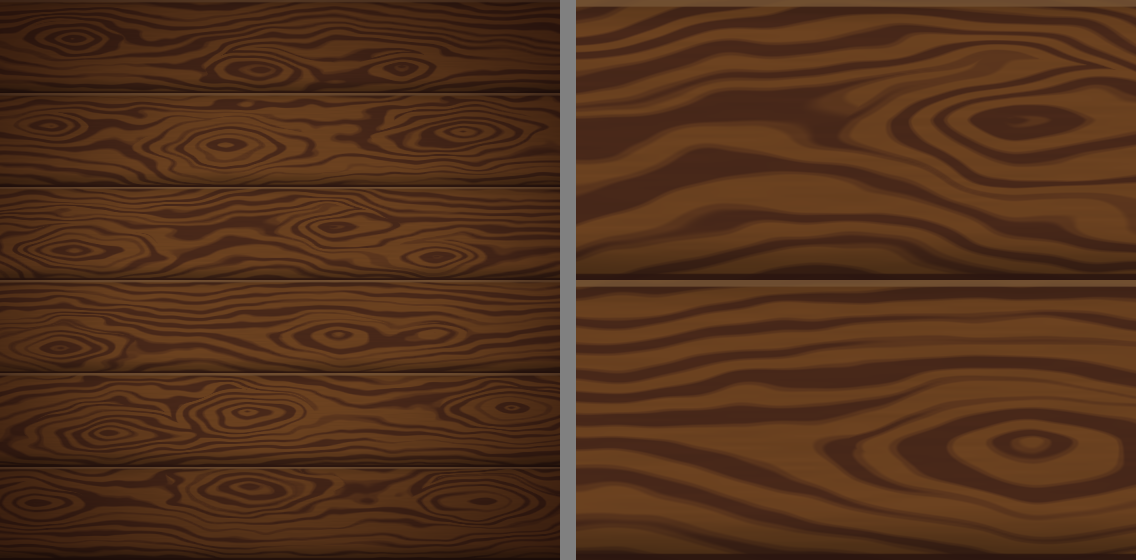
Left, the full canvas; right, a detail of the centre.
This texture is drawn by a Shadertoy shader. Its source:

```glsl
// Six horizontal dark brown wooden planks with flowing grain, knots and bevelled seams.

const float PLANKS = 6.0;
const int KNOTS_PER_PLANK = 3;
const float KNOT_STRETCH = 3.2;     // knot width over height
const vec2 KNOT_RADIUS = vec2(0.10, 0.33); // smallest, largest; in plank heights
const float KNOT_RING_GAIN = 1.35;  // rings are tighter than the open grain
const float GRAIN_LINES = 11.0;     // lines per plank height
const float SEAM_WIDTH = 0.022;     // in plank heights
const float LIP_WIDTH = 0.024;
const vec3 WOOD_LIGHT = vec3(0.415, 0.253, 0.122);
const vec3 WOOD_MID = vec3(0.355, 0.208, 0.112);
const vec3 WOOD_DARK = vec3(0.280, 0.155, 0.098);
const vec3 SEAM_COLOR = vec3(0.170, 0.085, 0.060);
const vec3 LIP_COLOR = vec3(0.455, 0.325, 0.205);
const vec3 CORNER_TINT = vec3(0.52, 0.44, 0.45);

float hash(vec2 p) {
    vec3 q = fract(p.xyx * 0.1031);
    q += dot(q, q.yzx + 33.33);
    return fract((q.x + q.y) * q.z);
}

float noise(vec2 p) {
    vec2 cell = floor(p);
    vec2 f = fract(p);
    f = f * f * (3.0 - 2.0 * f);
    float low = mix(hash(cell), hash(cell + vec2(1, 0)), f.x);
    float high = mix(hash(cell + vec2(0, 1)), hash(cell + vec2(1, 1)), f.x);
    return mix(low, high, f.y);
}

// Lens-shaped distance, slightly pointed at the ends.
float lensLength(vec2 d) {
    vec2 q = pow(abs(d) + 1e-5, vec2(1.6));
    return pow(q.x + q.y, 1.0 / 1.6);
}

// x: level whose contours are the grain lines, y: darkness of knot cores.
vec2 grainField(vec2 p, float plank) {
    vec2 shift = vec2(17.3, 9.7) * (plank + 1.0);
    float level = p.y;
    level += 0.24 * (noise(p * vec2(0.6, 1.2) + shift) - 0.5);
    level += 0.07 * (noise(p * vec2(1.9, 3.5) + shift) - 0.5);
    level += 0.016 * (noise(p * vec2(7.0, 12.0) + shift) - 0.5);
    float core = 0.0;

    for (int i = 0; i < KNOTS_PER_PLANK; i++) {
        float k = float(i);
        vec2 seed = vec2(k * 7.0 + 3.0, plank * 13.0 + 5.0);
        float along = (k + mix(0.15, 0.85, hash(seed))) / float(KNOTS_PER_PLANK);
        vec2 center = vec2(along * PLANKS, mix(0.22, 0.80, hash(seed + 31.0)));
        float radius = mix(KNOT_RADIUS.x, KNOT_RADIUS.y, hash(seed + 57.0));

        vec2 d = (p - center) / vec2(KNOT_STRETCH, 1.0);
        float wobble = noise(d * 9.0 + shift + k * 5.0) - 0.5;
        float r = lensLength(d) * (1.0 + 0.35 * wobble);

        // Outside, lines part around the knot; inside, they close into rings.
        level -= d.y * radius * radius / max(r * r, radius * radius);
        level += KNOT_RING_GAIN * max(radius - r, 0.0);
        core = max(core, 1.0 - smoothstep(0.0, 0.4 * radius, r));
    }
    return vec2(level, core);
}

// Layered tones with uneven, tapering lines.
vec3 woodColor(vec2 p, float plank) {
    vec2 field = grainField(p, plank);
    float drift = noise(vec2(p.x * 0.5, field.x * 5.0) + plank * 11.0);
    float wave = 0.5 + 0.5 * sin(6.2832 * field.x * GRAIN_LINES + 4.0 * drift);
    float streak = noise(vec2(p.x * 0.9, field.x * 24.0) + plank * 23.0);
    float tone = mix(wave, streak, 0.52) - 0.22 * field.y;

    float soft = 0.03 + 0.6 * fwidth(tone);
    vec3 color = mix(WOOD_MID, WOOD_LIGHT, smoothstep(0.49 - soft, 0.49 + soft, tone));
    color = mix(WOOD_DARK, color, smoothstep(0.36 - soft, 0.36 + soft, tone));

    float fiber = noise(p * vec2(5.0, 70.0) + plank * 41.0) - 0.5;
    return color * (1.0 + 0.05 * fiber);
}

void mainImage(out vec4 fragColor, in vec2 fragCoord) {
    vec2 uv = fragCoord / iResolution.xy;
    float plank = floor(uv.y * PLANKS);
    float v = fract(uv.y * PLANKS);
    float pixel = PLANKS / iResolution.y;

    vec3 color = woodColor(vec2(uv.x * PLANKS, v), plank);

    // Rounded plank: shaded towards both edges, more at the bottom.
    color *= mix(0.70, 1.0, smoothstep(0.0, 0.20, v));
    color *= mix(0.86, 1.0, smoothstep(0.0, 0.12, 1.0 - v));

    // Bright upper lip and dark seam below.
    float lip = 1.0 - smoothstep(LIP_WIDTH - pixel, LIP_WIDTH + pixel, 1.0 - v);
    float seam = 1.0 - smoothstep(SEAM_WIDTH - pixel, SEAM_WIDTH + pixel, v);
    color = mix(color, LIP_COLOR, 0.85 * lip);
    color = mix(color, SEAM_COLOR, 0.90 * seam);

    // Vignette
    float edge = smoothstep(0.22, 0.76, length(uv - 0.5));
    color *= mix(vec3(1.0), CORNER_TINT, edge);

    fragColor = vec4(color, 1.0);
}
```
